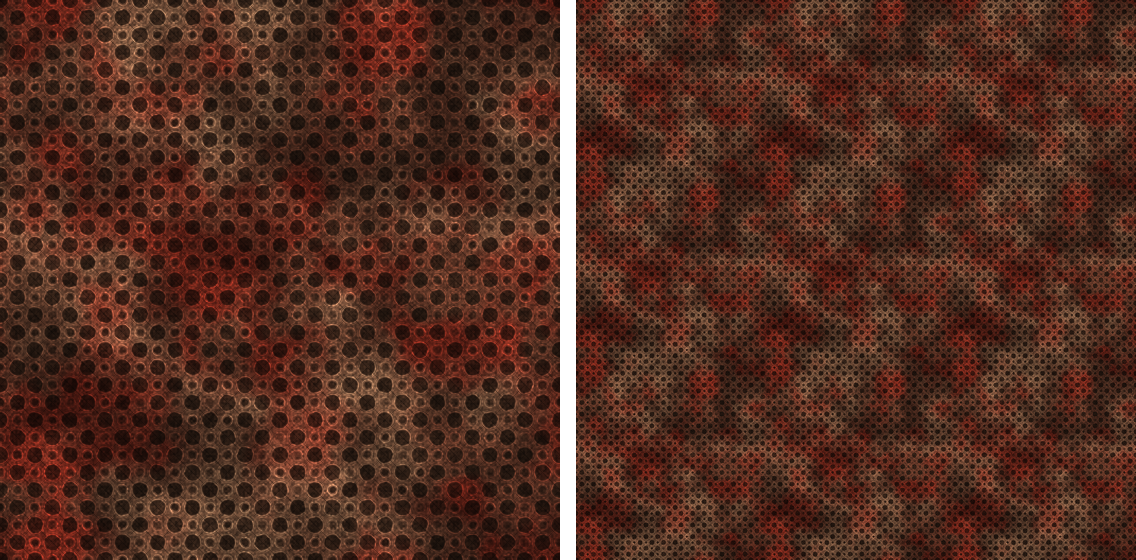
Left, the tile; right, the same tile 3 across and 3 down.
Write a Shadertoy shader that draws this pattern.

```glsl
const float TAU = 6.2831853;
const float CELLS = 32.0;

const vec3 HOLE = vec3(0.135, 0.085, 0.060);
const vec3 PLATE = vec3(0.300, 0.165, 0.120);
const vec3 RUST = vec3(0.520, 0.230, 0.160);
const vec3 PALE = vec3(0.600, 0.430, 0.320);

float hash(vec2 p, float seed) {
    vec3 q = fract(vec3(p.xyx + seed * 7.31) * vec3(0.1031, 0.1030, 0.0973));
    q += dot(q, q.yzx + 33.33);
    return fract((q.x + q.y) * q.z);
}

// Smoothly blended cellular noise, wrapping after period cells
float cellNoise(vec2 p, float period, float seed) {
    vec2 base = floor(p);
    float total = 0.0, weights = 0.0;
    for (int y = -1; y <= 1; y++) {
        for (int x = -1; x <= 1; x++) {
            vec2 cell = base + vec2(x, y);
            vec2 id = mod(cell, period);
            vec2 site = cell + 0.2 + 0.6 * vec2(hash(id, seed + 1.0), hash(id, seed + 2.0));
            vec2 d = p - site;
            float w = exp(-5.0 * dot(d, d));
            total += w * hash(id, seed);
            weights += w;
        }
    }
    return total / weights;
}

float cloud(vec2 uv, float period, float seed) {
    float sum = 0.0, amp = 0.5;
    for (int i = 0; i < 4; i++) {
        sum += amp * cellNoise(uv * period, period, seed + float(i) * 5.0);
        period *= 2.0;
        amp *= 0.5;
    }
    return sum / 0.9375;
}

// Nearest centre of a checkerboard lattice
vec2 nearestCentre(vec2 p, vec2 shift) {
    p -= shift;
    vec2 k = floor(0.5 * vec2(p.x + p.y, p.x - p.y) + 0.5);
    return vec2(k.x + k.y, k.x - k.y) + shift;
}

float disc(float dist, float radius, float soft) {
    return 1.0 - smoothstep(radius - soft, radius + soft, dist);
}

float ring(float dist, float radius, float halfWidth, float soft) {
    return disc(abs(dist - radius), halfWidth, soft);
}

void mainImage(out vec4 fragColor, in vec2 fragCoord) {
    vec2 uv = fragCoord / iResolution.xy;
    vec2 p = uv * CELLS;
    float soft = max(0.045, 0.75 * CELLS / iResolution.y);

    // Broad stains and fine grain
    float drift = -cos(TAU * uv.x) * cos(TAU * uv.y);
    float paleness = smoothstep(0.38, 0.82, cloud(uv, 6.0, 3.0) + 0.13 * drift);
    float redness = smoothstep(0.40, 0.72, cloud(uv, 7.0, 31.0) - 0.06 * drift);
    float shade = smoothstep(0.25, 0.75, cloud(uv, 8.0, 57.0) + 0.05 * drift);
    float grain = cellNoise(uv * 256.0, 256.0, 83.0);
    float fleck = cellNoise(uv * 128.0, 128.0, 97.0);

    // Large discs alternate with small rings
    vec2 bigCentre = nearestCentre(p, vec2(0.0));
    vec2 smallCentre = nearestCentre(p, vec2(1.0, 0.0));
    float wobble = 0.07 * (fleck - 0.5);
    float bigDist = length(p - bigCentre) + wobble;
    float smallDist = length(p - smallCentre) + wobble;
    float bigWear = hash(mod(bigCentre, CELLS), 11.0);
    float smallWear = hash(mod(smallCentre, CELLS), 19.0);

    float holes = disc(bigDist, 0.43, soft) * mix(0.72, 1.0, bigWear);
    holes = max(holes, disc(smallDist, 0.20, soft) * mix(0.45, 0.95, smallWear));

    float rims = ring(bigDist, 0.49, 0.025, soft) * mix(0.45, 0.9, 1.0 - bigWear);
    rims = max(rims, ring(bigDist, 0.59, 0.012, soft) * 0.4);
    rims = max(rims, ring(smallDist, 0.31, 0.03, soft) * mix(0.45, 0.95, smallWear));
    rims *= 0.45 + 0.9 * fleck;

    // Woven threads and diagonal creases
    float weave = sin(TAU * p.x * 4.0) * sin(TAU * p.y * 4.0);
    float threads = sin(TAU * p.x * 5.0) + 0.6 * sin(TAU * p.y * 5.0);
    vec2 diagonal = abs(fract(0.5 * vec2(p.x + p.y, p.x - p.y) + 0.5) - 0.5);
    float crease = disc(min(diagonal.x, diagonal.y), 0.018, 0.5 * soft);

    // Colour and wear
    vec3 rimColour = mix(RUST, PALE, 0.2 + 0.8 * paleness);
    vec3 plate = mix(PLATE, 0.62 * PALE, 0.65 * paleness);
    vec3 colour = mix(plate, HOLE, holes);
    colour = mix(colour, rimColour, rims);
    colour *= mix(vec3(1.0, 1.04, 1.02), vec3(1.22, 0.74, 0.70), redness * (1.0 - 0.7 * paleness));
    colour *= 0.72 + 0.48 * shade + 0.22 * paleness;
    colour *= 0.72 + 0.56 * grain;
    colour *= 1.0 + 0.10 * weave + 0.04 * threads;
    colour *= 1.0 - 0.24 * crease;

    fragColor = vec4(clamp(colour, 0.0, 1.0), 1.0);
}
```
